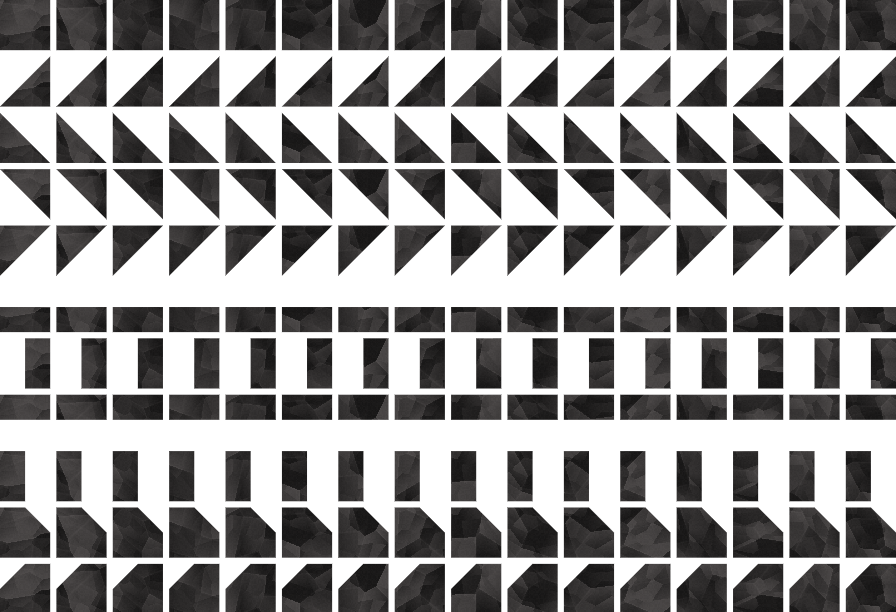
Give the GLSL for this pattern, as a WebGL 2 fragment shader.

```glsl
#version 300 es
precision highp float;
// Rows of cut paper tiles on white: squares, triangles, half bars and
// clipped squares, each row made by one half-plane cut of a square.
// Crumpled dark paper comes from tilted cellular facets, seeded per column.

#define COLUMNS 15.89      // tile pitches across the canvas
#define TILE 0.89          // tile side, in pitches
#define BIG_FACETS 2.1     // large folds per pitch
#define SMALL_FACETS 4.3   // small folds per pitch
#define TILT 0.26          // shading slope across a facet
#define CREASE 0.022       // brightness of the fold lines
#define GRAIN 0.022        // fine paper speckle
#define DARKEST 0.098
#define LIGHTEST 0.275

uniform vec2 u_resolution;
out vec4 fragColor;

vec2 hash22(vec2 p) {
  vec3 q = fract(vec3(p.xyx) * vec3(0.1031, 0.1030, 0.0973));
  q += dot(q, q.yzx + 33.33);
  return fract((q.xx + q.yz) * q.zy);
}

mat2 rotation(float a) {
  return mat2(cos(a), sin(a), -sin(a), cos(a));
}

// Flat tilted facets: x = brightness, y = distance between nearest two seeds
vec2 facets(vec2 p) {
  vec2 cell = floor(p), nearestId = cell, nearestOffset = vec2(0.0);
  float first = 9.0, second = 9.0;
  for (int j = -1; j <= 1; j++) {
    for (int i = -1; i <= 1; i++) {
      vec2 id = cell + vec2(i, j);
      vec2 offset = p - id - hash22(id + 17.0);
      float d = length(offset);
      if (d < first) {
        second = first;
        first = d;
        nearestId = id;
        nearestOffset = offset;
      } else {
        second = min(second, d);
      }
    }
  }
  vec2 h = hash22(nearestId + 71.0);
  float angle = 6.2832 * h.y;
  float tilt = dot(nearestOffset, vec2(cos(angle), sin(angle)));
  return vec2(h.x + TILT * 2.0 * tilt, second - first);
}

// Crumpled paper, the same sheet down a column
vec3 paper(vec2 q, float column) {
  vec2 seed = hash22(vec2(column + 3.0, 29.0));
  vec2 stretched = rotation(6.2832 * seed.x) * (q - 0.5) * vec2(1.0, 0.9);
  stretched.x *= 0.65;
  vec2 origin = vec2(column * 13.0 + 40.0, 60.0 + 20.0 * seed.y);
  vec2 big = facets(stretched * BIG_FACETS + origin);
  vec2 small = facets(rotation(1.1) * stretched * SMALL_FACETS + origin + 90.0);
  float fold = 0.66 * big.x + 0.34 * small.x;
  float shade = mix(DARKEST, LIGHTEST, clamp(fold * 1.25 - 0.19, 0.0, 1.0));
  shade += CREASE * (1.0 - smoothstep(0.0, 0.07, big.y));
  shade += GRAIN * (hash22(floor(q * 40.0) + column * 57.0).x - 0.5);
  return shade * vec3(1.03, 0.985, 0.98);
}

// Signed distance of the cut for each row; q spans the tile, y downward
float rowCut(int row, vec2 q) {
  const float DIAGONAL = 0.70711;
  if (row == 1) return (1.0 - q.x - q.y) * DIAGONAL;   // lower right triangle
  if (row == 2) return (q.x - q.y) * DIAGONAL;         // lower left triangle
  if (row == 3) return (q.y - q.x) * DIAGONAL;         // upper right triangle
  if (row == 4) return (q.x + q.y - 1.0) * DIAGONAL;   // upper left triangle
  if (row == 5) return 0.5 - q.y;                      // lower half
  if (row == 6) return 0.5 - q.x;                      // right half
  if (row == 7) return q.y - 0.5;                      // upper half
  if (row == 8) return q.x - 0.5;                      // left half
  if (row == 9) return (q.x - q.y - 0.5) * DIAGONAL;   // upper right clipped
  if (row == 10) return (0.5 - q.x - q.y) * DIAGONAL;  // upper left clipped
  return -1.0;                                         // full square
}

void main() {
  // Grid anchored at the top left, one pitch per unit
  vec2 fromTop = vec2(gl_FragCoord.x, u_resolution.y - gl_FragCoord.y);
  vec2 p = fromTop * COLUMNS / u_resolution.x;
  float pixel = COLUMNS / u_resolution.x;

  // Cell borders fall midway through the gaps
  float halfGap = 0.5 * (1.0 - TILE);
  vec2 cell = floor(p + halfGap);
  vec2 q = (p - cell) / TILE;

  // Square intersected with the row's cut
  vec2 edge = abs(q - 0.5) - 0.5;
  float d = max(max(edge.x, edge.y), rowCut(int(cell.y) % 11, q)) * TILE;
  float coverage = clamp(0.5 - d / pixel, 0.0, 1.0);

  vec3 color = mix(vec3(1.0), paper(q, cell.x), coverage);
  fragColor = vec4(color, 1.0);
}
```
